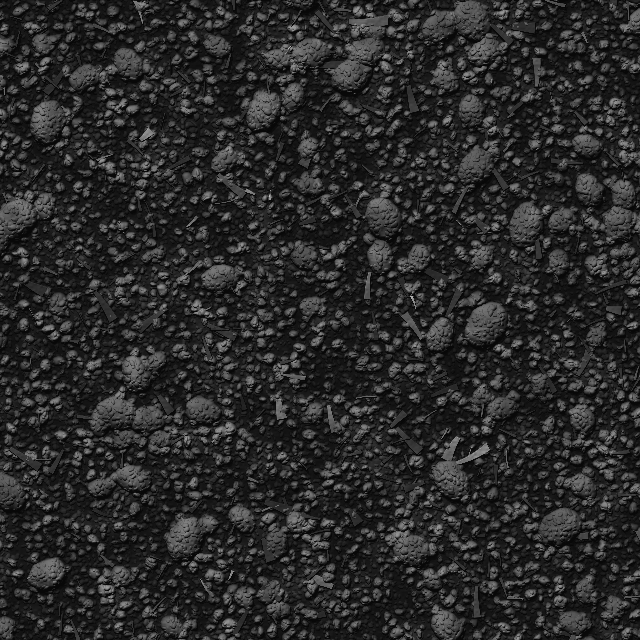
Give the GLSL for this texture, as a three.js fragment shader.

```glsl
varying vec2 vUv;

#define CRUMB_CELLS 60.0
#define GRIT_CELLS 125.0
#define CLUMP_CELLS 18.0
#define CHIP_CELLS 15.0
#define FIBRE_CELLS 27.0
#define DUST_SCALE 260.0
#define ALBEDO 0.47
#define AMBIENT 0.03
#define LIGHT_DIR vec3(-0.22, 0.61, 0.76)
#define SLOPE_STEP 0.0011
#define SHADOW_REACH 0.006

vec4 hash4(vec2 p) {
  vec4 q = fract(p.xyxy * vec4(0.1031, 0.1030, 0.0973, 0.1099));
  q += dot(q, q.wzxy + 33.33);
  return fract((q.xxyz + q.yzzw) * q.zywx);
}

vec4 noise4(vec2 p) {
  vec2 cell = floor(p), f = fract(p);
  f = f * f * (3.0 - 2.0 * f);
  vec4 low = mix(hash4(cell), hash4(cell + vec2(1.0, 0.0)), f.x);
  vec4 high = mix(hash4(cell + vec2(0.0, 1.0)), hash4(cell + 1.0), f.x);
  return mix(low, high, f.y);
}

vec2 rotate(vec2 p, float angle) {
  float c = cos(angle), s = sin(angle);
  return vec2(c * p.x + s * p.y, c * p.y - s * p.x);
}

// Height of scattered, slightly oval domes
float grains(vec2 p, float cells, float density) {
  vec2 q = p * cells, cell = floor(q);
  float height = 0.0;
  for (int j = -1; j <= 1; j++) {
    for (int i = -1; i <= 1; i++) {
      vec2 id = cell + vec2(float(i), float(j));
      vec4 rnd = hash4(id + cells);
      if (rnd.w > density) continue;
      vec2 d = q - id - mix(vec2(0.1), vec2(0.9), rnd.xy);
      d = rotate(d, rnd.w * 40.0) * vec2(0.88, 1.15);
      float radius = mix(0.3, 0.64, rnd.z * rnd.z);
      height = max(height, sqrt(max(0.0, radius * radius - dot(d, d))));
    }
  }
  return height / cells;
}

// Flat slivers of wood: x is height, y is tint
vec2 chips(vec2 p, float cells, float density, float slimness) {
  vec2 q = p * cells, cell = floor(q);
  vec2 best = vec2(0.0, 1.0);
  for (int j = -1; j <= 1; j++) {
    for (int i = -1; i <= 1; i++) {
      vec2 id = cell + vec2(float(i), float(j));
      vec4 place = hash4(id + cells * 3.0);
      if (place.w > density) continue;
      vec4 form = hash4(id + cells * 5.0);
      vec2 d = rotate(q - id - mix(vec2(0.1), vec2(0.9), place.xy), place.z * 6.283);
      d.y += d.x * d.x * (form.w - 0.5) * 0.5;
      vec2 size = vec2(mix(0.18, 0.48, form.x), mix(0.04, 0.11, form.y) * slimness);
      size.y *= 1.0 - 0.35 * d.x / size.x;
      vec2 gap = abs(d) - size;
      float inside = 1.0 - smoothstep(-0.016, 0.004, max(gap.x, gap.y));
      float lift = mix(0.006, 0.0115, form.z) + d.x * 0.006 * (form.w - 0.5);
      float height = lift * inside;
      if (height > best.x) best = vec2(height, mix(0.5, 1.6, pow(form.w, 6.0)));
    }
  }
  return best;
}

// Whole soil surface: x is height, y is tint
vec2 soil(vec2 p) {
  vec2 bent = p + 0.004 * (noise4(p * 95.0).xy - 0.5);
  float dust = noise4(p * DUST_SCALE).x * 0.0013;
  float hollow = (noise4(p * 22.0).z - 0.5) * 0.005;
  float clump = grains(bent, CLUMP_CELLS, 0.24) * 0.7;
  float crumb = grains(bent, CRUMB_CELLS, 0.9) + hollow;
  float grit = grains(bent, GRIT_CELLS, 0.95) * 0.6;
  float ground = max(clump, crumb) + grit + dust;
  float groundTint = clump > crumb ? 0.85 : 1.0;

  vec2 wood = chips(p, CHIP_CELLS, 0.32, 1.0);
  vec2 fibre = chips(p, FIBRE_CELLS, 0.34, 0.7);
  if (fibre.x > wood.x) wood = fibre;
  wood.x += dust * 0.5;
  return wood.x > ground ? wood : vec2(ground, groundTint);
}

void main() {
  vec2 p = vUv;
  vec2 here = soil(p);

  // Light on the slope
  float right = soil(p + vec2(SLOPE_STEP, 0.0)).x;
  float above = soil(p + vec2(0.0, SLOPE_STEP)).x;
  vec2 slope = (vec2(right, above) - here.x) / SLOPE_STEP;
  float diffuse = max(0.0, dot(normalize(vec3(-slope, 1.0)), LIGHT_DIR));

  // Cast shadow and dark gaps
  float blocker = soil(p + normalize(LIGHT_DIR.xy) * SHADOW_REACH).x;
  float lit = 1.0 - 0.7 * smoothstep(0.0, 0.005, blocker - here.x - 0.004);
  float open = mix(0.12, 1.0, smoothstep(-0.001, 0.0115, here.x));

  float mottle = mix(0.75, 1.25, noise4(p * 48.0).y);
  float grey = AMBIENT + ALBEDO * here.y * mottle * diffuse * lit * open;
  gl_FragColor = vec4(vec3(grey), 1.0);
}
```
